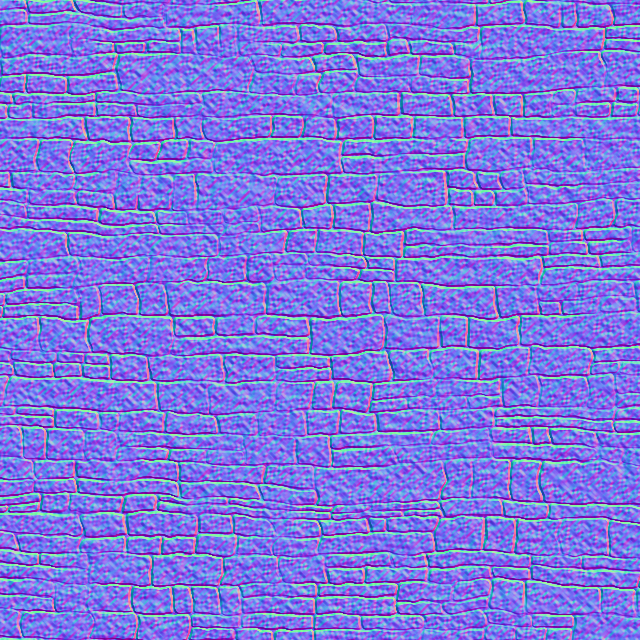
Reproduce this texture map procedurally as a Shadertoy shader.

```glsl
// Tangent-space normal map of a rough dry-stone wall. Jittered courses are cut
// into segments, rows and blocks; thin uneven joints and pitted grain make a
// height field whose slopes, taken by central differences, become the colour.

const float COURSES = 22.0;             // courses per canvas height
const float SEGMENTS = 5.5;             // segments per canvas width
const float THIN_SHARE = 0.42;          // share of segments cut into two rows
const float CORNER = 0.006;             // rounding of block corners
const float BEVEL = 0.0036;             // width of the sloped block rim
const float UNDERCUT = 1.4;             // steepness of the lower rims
const vec2 TILT = vec2(-0.03, -0.09);   // overall lean of the surface
const vec3 GAIN = vec3(0.95, 1.0, 0.92);// softened strength of each axis

float hash(vec2 p) {
    return fract(sin(dot(p, vec2(127.1, 311.7))) * 43758.5453);
}

float noise(vec2 p) {
    vec2 i = floor(p), f = fract(p);
    f = f * f * (3.0 - 2.0 * f);
    float low = mix(hash(i), hash(i + vec2(1.0, 0.0)), f.x);
    float high = mix(hash(i + vec2(0.0, 1.0)), hash(i + vec2(1.0, 1.0)), f.x);
    return mix(low, high, f.y);
}

// Noise centred on zero
float wobble(vec2 p) {
    return noise(p) - 0.5;
}

float cellEdge(float i, float seed, float jitter) {
    return i + jitter * (hash(vec2(i, seed)) - 0.5);
}

// Irregular 1D cells: index, lower edge, upper edge
vec3 cell(float x, float seed, float jitter) {
    float i = floor(x);
    i += step(cellEdge(i + 1.0, seed, jitter), x) - step(x, cellEdge(i, seed, jitter));
    return vec3(i, cellEdge(i, seed, jitter), cellEdge(i + 1.0, seed, jitter));
}

// Same cells, but exactly count of them between 0 and count
vec3 splitCell(float x, float count, float seed, float jitter) {
    float i = clamp(cell(x, seed, jitter).x, 0.0, count - 1.0);
    float lower = i < 0.5 ? 0.0 : cellEdge(i, seed, jitter);
    float upper = i > count - 1.5 ? count : cellEdge(i + 1.0, seed, jitter);
    return vec3(i, lower, upper);
}

// Distance to the nearer edge; the lower one may rise more steeply
float edgeDistance(float x, vec3 c, float lowerGain) {
    return min((x - c.y) * lowerGain, c.z - x);
}

// Distance from a point inside a block to its rounded outline
float blockDistance(vec2 p) {
    float y = p.y * COURSES;
    vec3 course = cell(y, 3.7, 0.55);
    float x = p.x * SEGMENTS + 7.0 * hash(vec2(course.x, 9.1));
    vec3 segment = cell(x, course.x + 0.3, 0.6);
    float seed = 50.0 * hash(vec2(course.x, segment.x));

    // One tall row or two thin ones
    float rows = 1.0 + step(1.0 - THIN_SHARE, hash(vec2(seed, 1.0)));
    float rowScale = rows / (course.z - course.y);
    float rowY = (y - course.y) * rowScale;
    vec3 row = splitCell(rowY, rows, seed, 0.4);

    // One to three blocks along the row
    float rowSeed = seed + 11.0 * row.x + 2.0;
    float blocks = 1.0 + floor(3.0 * hash(vec2(rowSeed, 5.0)));
    float blockScale = blocks / (segment.z - segment.y);
    float blockX = (x - segment.y) * blockScale;
    vec3 block = splitCell(blockX, blocks, rowSeed, 0.6);

    vec2 inset = vec2(edgeDistance(blockX, block, 1.0) / (blockScale * SEGMENTS),
                      edgeDistance(rowY, row, UNDERCUT) / (rowScale * COURSES));
    return CORNER - length(max(CORNER - inset, 0.0));
}

// Bends the courses and roughens the block outlines
vec2 warp(vec2 p) {
    float bend = 0.018 * wobble(p * vec2(4.0, 9.0)) + 0.009 * wobble(p * vec2(17.0, 22.0));
    float lean = 0.012 * wobble(p * vec2(9.0, 36.0) + 31.0);
    vec2 ragged = vec2(wobble(p * 68.0 + 5.0), wobble(p * 68.0 + 71.0));
    return p + vec2(lean, bend) + 0.0036 * ragged;
}

// Fine pits, slightly streaked towards the upper right
float grain(vec2 p) {
    vec2 q = vec2(p.x + p.y, p.x - p.y) * vec2(135.0, 175.0);
    float pits = 0.0038 * noise(q) + 0.0036 * noise(p * vec2(82.0, 112.0) + 13.0);
    return pits + 0.0030 * noise(p * 33.0);
}

float height(vec2 p) {
    float d = blockDistance(warp(p)) + 0.0020 * wobble(p * 120.0);
    float openness = smoothstep(0.2, 0.85, noise(p * vec2(16.0, 24.0) + 43.0));
    float depth = mix(0.0015, 0.0125, openness);
    float joint = 1.0 - smoothstep(0.0002, BEVEL, d);
    return grain(p) - depth * joint;
}

void mainImage(out vec4 fragColor, in vec2 fragCoord) {
    vec2 p = fragCoord / iResolution.y;
    float reach = max(0.0007, 0.5 / iResolution.y);   // at least half a pixel
    vec2 dx = vec2(reach, 0.0), dy = vec2(0.0, reach);
    vec2 slope = vec2(height(p + dx) - height(p - dx),
                      height(p + dy) - height(p - dy)) / (2.0 * reach);
    vec3 normal = normalize(vec3(TILT - slope, 1.0));
    fragColor = vec4(0.5 + 0.5 * GAIN * normal, 1.0);
}
```
